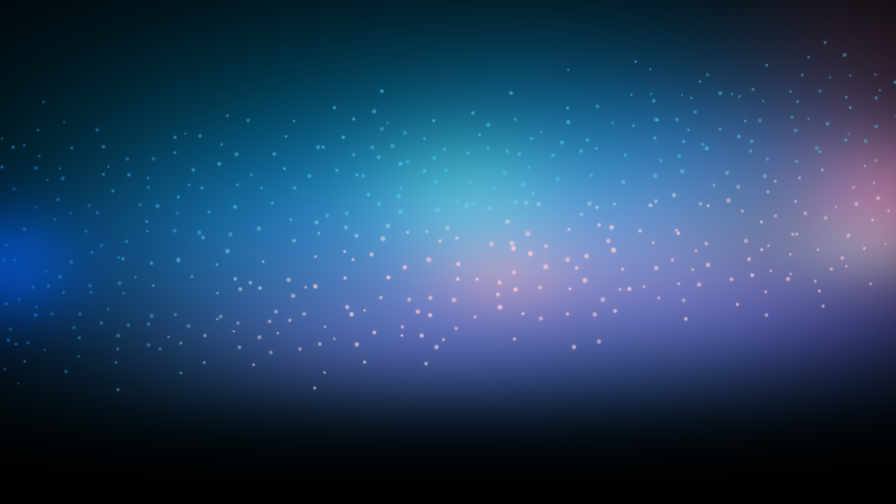
A Shadertoy shader for this background:

```glsl
#define STAR_ROWS 18.0
#define STAR_LAYERS 2
#define STAR_CHANCE 0.80
#define STAR_RADIUS 0.0042
#define BAND_HALF_WIDTH 0.30
#define FLOOR_START -0.03
#define FLOOR_END 0.24

const vec3 CYAN_STAR = vec3(0.28, 0.78, 0.92);
const vec3 BLUE_STAR = vec3(0.12, 0.52, 0.88);
const vec3 PEACH_STAR = vec3(0.98, 0.80, 0.83);

vec3 hash3(vec2 cell) {
    vec3 q = fract(cell.xyx * vec3(0.1031, 0.1030, 0.0973));
    q += dot(q, q.yxz + 33.33);
    return fract((q.xxy + q.yzz) * q.zyx);
}

// Elliptical gaussian light
float glow(vec2 uv, vec2 centre, vec2 radius) {
    vec2 d = (uv - centre) / radius;
    return exp(-dot(d, d));
}

vec3 nebula(vec2 uv) {
    // Wide blue haze with a lobe on each side, and a teal core
    vec3 light = vec3(0.00, 0.31, 0.42) * glow(uv, vec2(0.47, 0.61), vec2(0.46, 0.38));
    light += vec3(0.02, 0.11, 0.19) * glow(uv, vec2(0.38, 0.56), vec2(0.24, 0.20));
    light += vec3(0.04, 0.13, 0.23) * glow(uv, vec2(0.68, 0.68), vec2(0.25, 0.25));
    light += vec3(0.00, 0.06, 0.13) * glow(uv, vec2(0.18, 0.48), vec2(0.16, 0.20));
    light += vec3(0.12, 0.16, 0.03) * glow(uv, vec2(0.52, 0.62), vec2(0.12, 0.14));

    // Lavender centre with a pink heart, violet and indigo below
    light += vec3(0.34, 0.12, 0.18) * glow(uv, vec2(0.62, 0.47), vec2(0.34, 0.17));
    light += vec3(0.18, 0.05, -0.02) * glow(uv, vec2(0.56, 0.45), vec2(0.09, 0.09));
    light += vec3(0.12, 0.06, 0.12) * glow(uv, vec2(0.40, 0.33), vec2(0.22, 0.13));
    light += vec3(0.08, 0.10, 0.23) * glow(uv, vec2(0.60, 0.30), vec2(0.36, 0.13));

    // Periwinkle and indigo, then rose, sage and maroon at the right edge
    light += vec3(0.13, 0.14, 0.14) * glow(uv, vec2(0.80, 0.53), vec2(0.20, 0.19));
    light += vec3(0.07, 0.05, 0.11) * glow(uv, vec2(0.84, 0.70), vec2(0.16, 0.14));
    light += vec3(0.06, 0.06, 0.20) * glow(uv, vec2(0.92, 0.38), vec2(0.22, 0.12));
    light += vec3(0.46, 0.23, 0.29) * glow(uv, vec2(1.00, 0.60), vec2(0.11, 0.15));
    light += vec3(0.07, 0.13, 0.09) * glow(uv, vec2(0.97, 0.50), vec2(0.09, 0.08));
    light += vec3(0.14, 0.04, 0.06) * glow(uv, vec2(0.96, 0.86), vec2(0.14, 0.20));

    // Saturated blue at the left edge
    light += vec3(0.00, 0.15, 0.47) * glow(uv, vec2(0.00, 0.47), vec2(0.09, 0.12));

    return light * smoothstep(FLOOR_START, FLOOR_END, uv.y);
}

vec3 starColour(vec2 uv) {
    float warmLine = 0.56 + 0.25 * (uv.x - 0.5);
    float warmth = smoothstep(-0.06, 0.06, warmLine - uv.y);
    warmth *= smoothstep(0.08, 0.42, uv.x);
    vec3 cool = mix(BLUE_STAR, CYAN_STAR, smoothstep(0.0, 0.3, uv.x));
    return mix(cool, PEACH_STAR, warmth);
}

// One jittered star per grid cell, kept inside a rising band
float starLayer(vec2 p, float aspect, float layer) {
    vec2 shift = layer * vec2(0.37, 0.61);
    vec2 grid = p * STAR_ROWS + shift;
    vec2 cell = floor(grid);
    vec3 rnd = hash3(cell + 71.0 * layer + 13.0);
    vec2 pos = (cell + 0.2 + 0.6 * rnd.xy - shift) / STAR_ROWS;
    vec2 uv = vec2(pos.x / aspect, pos.y);

    float bandCentre = 0.50 + 0.19 * uv.x * uv.x;
    float offset = abs(uv.y - bandCentre) / BAND_HALF_WIDTH;
    float chance = STAR_CHANCE * (1.0 - smoothstep(0.6, 1.05, offset));
    float present = step(rnd.z, chance);

    // Larger and brighter toward the middle
    float focus = glow(uv, vec2(0.56, 0.50), vec2(0.34, 0.25));
    float size = fract(rnd.z * 57.3 + rnd.x);
    float radius = STAR_RADIUS * mix(0.55, 1.0, size) * mix(0.8, 1.2, focus);
    float soft = 0.6 / iResolution.y + 0.3 * radius;
    float d = length(p - pos);
    float disc = 1.0 - smoothstep(radius - soft, radius + soft, d);
    float halo = 0.12 * exp(-d * d / (2.5 * radius * radius));
    float strength = mix(0.55, 0.92, focus) * mix(0.65, 1.0, rnd.y);
    return present * strength * max(disc, halo);
}

void mainImage(out vec4 fragColor, in vec2 fragCoord) {
    vec2 uv = fragCoord / iResolution.xy;
    vec2 p = fragCoord / iResolution.y;
    float aspect = iResolution.x / iResolution.y;

    vec3 colour = nebula(uv);
    vec3 tint = starColour(uv);
    for (int i = 0; i < STAR_LAYERS; i++) {
        colour = mix(colour, tint, starLayer(p, aspect, float(i)));
    }
    fragColor = vec4(clamp(colour, 0.0, 1.0), 1.0);
}
```
